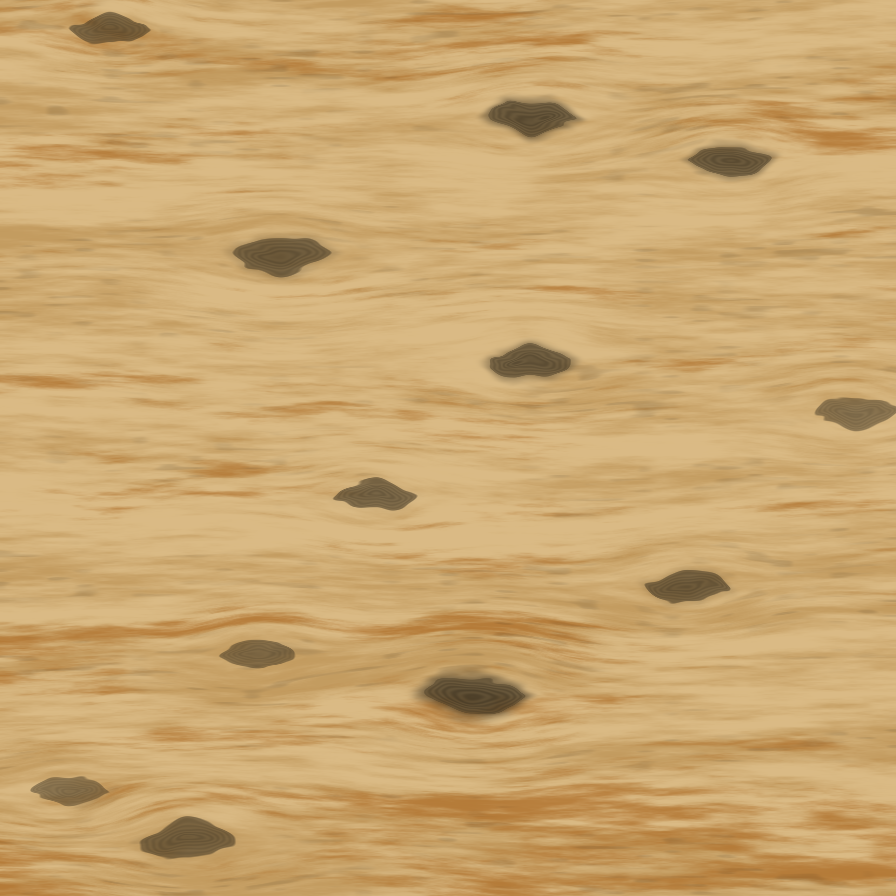
Give the GLSL for this texture, as a Shadertoy shader.

```glsl
// Pale sawn pine: stretched noise makes horizontal fibres and amber streaks,
// while scattered lens-shaped knots with fine rings push the grain around them.

const vec3 PALE_WOOD = vec3(0.855, 0.730, 0.520);
const vec3 TAN_WOOD  = vec3(0.765, 0.610, 0.375);
const vec3 AMBER     = vec3(0.690, 0.440, 0.170);
const vec3 KNOT_DARK = vec3(0.250, 0.205, 0.130);

const int   KNOT_COUNT = 12;
const vec2  KNOT_MIN   = vec2(0.036, 0.011);  // half width, half height
const vec2  KNOT_MAX   = vec2(0.064, 0.021);
const float KNOT_RINGS = 5.0;
const float KNOT_SOFT  = 0.07;
const float GRAIN_BEND = 0.75;

const vec2 BAND_SCALE   = vec2(0.8, 5.0);     // noise cells per canvas
const vec2 STREAK_SCALE = vec2(3.5, 30.0);
const vec2 TONE_SCALE   = vec2(4.0, 38.0);
const vec2 FIBRE_SCALE  = vec2(16.0, 150.0);
const vec2 TICK_SCALE   = vec2(32.0, 240.0);

// Integer hash to 0..1
float hash(ivec2 cell) {
    uint h = uint(cell.x) * 1597334677u ^ uint(cell.y) * 3812015801u;
    h = (h ^ (h >> 16)) * 2146121005u;
    h = (h ^ (h >> 15)) * 2221713035u;
    return float((h ^ (h >> 16)) >> 8) / 16777216.0;
}

float noise(vec2 p) {
    ivec2 i = ivec2(floor(p));
    vec2 f = fract(p);
    f = f * f * (3.0 - 2.0 * f);
    float low  = mix(hash(i), hash(i + ivec2(1, 0)), f.x);
    float high = mix(hash(i + ivec2(0, 1)), hash(i + ivec2(1, 1)), f.x);
    return mix(low, high, f.y);
}

float fbm(vec2 p) {
    float sum = 0.0, amp = 0.5;
    for (int i = 0; i < 5; i++) {
        sum += amp * noise(p);
        p = p * 2.03 + vec2(17.3, 9.1);
        amp *= 0.55;
    }
    return sum / 1.055;
}

// Adds the knots: bends the grain, returns how much wood shows through
float knots(vec2 p, inout vec2 grain) {
    float clear = 1.0;
    for (int i = 0; i < KNOT_COUNT; i++) {
        float n = float(i);
        float sizePick = hash(ivec2(i, 71));
        float strength = hash(ivec2(i, 72));
        vec2 jitter = vec2(hash(ivec2(i, 73)), hash(ivec2(i, 74)));
        vec2 center = vec2(fract(n * 0.618 + 0.2 + 0.3 * jitter.x),
                           (n + 0.1 + 0.8 * jitter.y) / float(KNOT_COUNT));
        vec2 size = mix(KNOT_MIN, KNOT_MAX, 0.5 * (sizePick + strength));
        vec2 d = (p - center) / size;

        // Fibres flow around the knot
        float reach = exp(-0.35 * d.x * d.x - 0.10 * d.y * d.y);
        grain.y -= GRAIN_BEND * reach * d.y * size.y;

        // Lens outline with bent tips and a wavy rim
        d.y += 0.7 * (noise(vec2(d.x * 1.6 + n * 7.0, n)) - 0.5);
        float r = d.x * d.x + sqrt(d.y * d.y + 0.03) - 0.16;
        r += 0.30 * (noise(d * 2.6 + n * 13.0) - 0.5);

        float body = 1.0 - smoothstep(1.0 - KNOT_SOFT, 1.0 + KNOT_SOFT, r);
        float ring = 0.5 + 0.5 * cos(6.2832 * KNOT_RINGS * r);
        float core = 1.0 - 0.12 * smoothstep(0.0, 1.0, r);
        float cover = body * mix(0.57, 0.93, strength) * core * (0.88 + 0.12 * ring);

        // Only the darker knots have a smoky halo
        float halo = 1.0 - smoothstep(0.8, 1.9, r);
        halo *= 0.6 * halo * smoothstep(0.35, 0.9, strength);
        clear *= 1.0 - max(cover, halo);
    }
    return clear;
}

vec3 wood(vec2 g) {
    // Gentle waviness of the fibres
    g.y += 0.022 * (noise(g * vec2(3.0, 5.0)) - 0.5);
    g.y += 0.006 * (noise(g * vec2(9.0, 16.0) + 31.0) - 0.5);

    float band   = noise(g * BAND_SCALE + 4.7);
    float tone   = fbm(g * TONE_SCALE + 50.0);
    float fibre  = fbm(g * FIBRE_SCALE + 90.0);
    float streak = fbm(g * STREAK_SCALE + 130.0);
    float tick   = noise(g * TICK_SCALE + 170.0);

    float shade = 0.50 * tone + 0.38 * fibre + 0.12 * band;
    vec3 color = mix(PALE_WOOD, TAN_WOOD, smoothstep(0.34, 0.70, shade));

    // Amber streaks gather in broad bands and fray along the fibres
    float stain = streak + 0.28 * (band - 0.5) + 0.45 * (fibre - 0.5);
    color = mix(color, AMBER, 0.75 * smoothstep(0.56, 0.90, stain));

    // Short dark pores
    return color * (1.0 - 0.09 * smoothstep(0.65, 0.95, tick) * smoothstep(0.4, 0.65, tone));
}

void mainImage(out vec4 fragColor, in vec2 fragCoord) {
    vec2 p = fragCoord / iResolution.xy;
    vec2 grain = p;
    float clear = knots(p, grain);
    fragColor = vec4(mix(KNOT_DARK, wood(grain), clear), 1.0);
}
```
